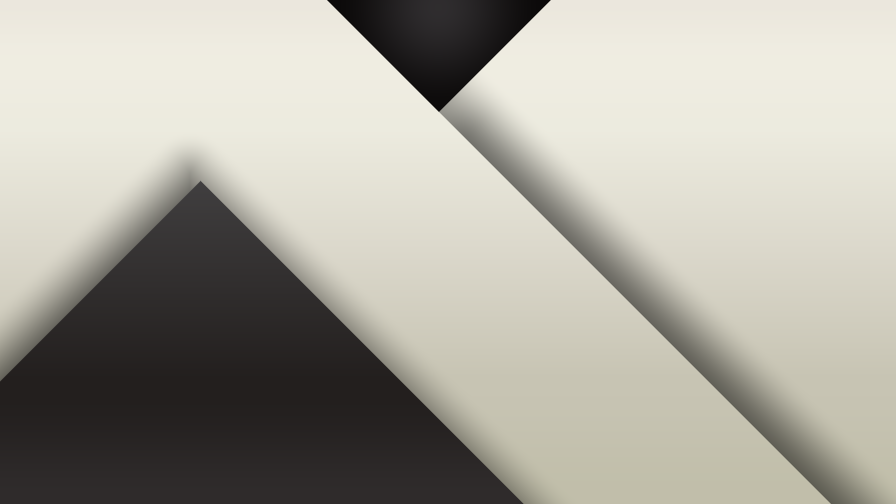
A WebGL 1 fragment shader for this background:

```glsl
precision highp float;
// Layered paper: pale sheets with a vertical gradient, a dark peak rising at
// the lower left and a dark notch at the top. Right-angled wedge distances
// give the 45 degree edges and their soft shadows.

uniform vec2 u_resolution;

#define PEAK_APEX vec2(0.398, 0.641)
#define NOTCH_APEX vec2(0.871, 0.778)
#define PEAK_SHADOW_SHIFT vec2(-0.005, 0.025)
#define PEAK_SHADOW_BLUR 0.085
#define PEAK_SHADOW_STRENGTH 0.70
#define FOLD_SHADOW_WIDTH 0.125
#define FOLD_SHADOW_STRENGTH 0.54
#define NOTCH_GLOW_CENTER vec2(0.870, 0.985)
#define NOTCH_GLOW_RADIUS 0.215

// Signed offsets from the falling (x) and rising (y) diagonals through an apex.
vec2 diagonalOffsets(vec2 p, vec2 apex) {
  vec2 q = p - apex;
  return vec2(q.x + q.y, q.y - q.x) * 0.70710678;
}

// Distance to the quadrant where both offsets are negative.
float wedgeDistance(vec2 offsets) {
  return length(max(offsets, 0.0)) + min(max(offsets.x, offsets.y), 0.0);
}

float coverage(float dist, float pixel) {
  return clamp(0.5 - dist / pixel, 0.0, 1.0);
}

// Cream, with its brightest band a little below the top.
vec3 paperColor(float y) {
  vec3 c = mix(vec3(0.755, 0.745, 0.665), vec3(0.780, 0.768, 0.702), smoothstep(0.0, 0.25, y));
  c = mix(c, vec3(0.858, 0.845, 0.795), clamp((y - 0.25) / 0.25, 0.0, 1.0));
  c = mix(c, vec3(0.926, 0.920, 0.873), clamp((y - 0.50) / 0.24, 0.0, 1.0));
  c = mix(c, vec3(0.938, 0.928, 0.884), smoothstep(0.74, 0.86, y));
  return mix(c, vec3(0.922, 0.906, 0.866), smoothstep(0.88, 1.0, y));
}

// Charcoal, darkest at a quarter of the height and lighter at the apex.
vec3 peakColor(float y) {
  vec3 c = mix(vec3(0.185, 0.170, 0.170), vec3(0.137, 0.122, 0.118), smoothstep(0.0, 0.22, y));
  return mix(c, vec3(0.252, 0.245, 0.248), clamp((y - 0.25) / 0.39, 0.0, 1.0));
}

vec3 notchColor(vec2 p) {
  float glow = 1.0 - smoothstep(0.0, NOTCH_GLOW_RADIUS, distance(p, NOTCH_GLOW_CENTER));
  return mix(vec3(0.045, 0.037, 0.037), vec3(0.185, 0.175, 0.182), glow);
}

void main() {
  float pixel = 1.0 / u_resolution.y;
  vec2 p = gl_FragCoord.xy * pixel;
  vec2 peak = diagonalOffsets(p, PEAK_APEX);
  vec2 notch = diagonalOffsets(p, NOTCH_APEX);

  vec3 color = paperColor(p.y);

  // Shadow of the diagonal sheet, softer towards the notch.
  float foldFade = 1.0 - smoothstep(-0.02, FOLD_SHADOW_WIDTH, notch.x);
  float foldStart = mix(0.75, 1.0, smoothstep(0.0, 0.08, -notch.y));
  float foldSide = coverage(-notch.x, pixel);
  color *= 1.0 - FOLD_SHADOW_STRENGTH * foldFade * foldStart * foldSide;

  // Shadow around the peak, thrown to the left.
  float shadowDistance = wedgeDistance(peak - PEAK_SHADOW_SHIFT);
  float peakFade = 1.0 - smoothstep(-PEAK_SHADOW_BLUR, PEAK_SHADOW_BLUR, shadowDistance);
  color *= 1.0 - PEAK_SHADOW_STRENGTH * peakFade;

  // Dark shapes on top.
  color = mix(color, notchColor(p), coverage(max(-notch.x, -notch.y), pixel));
  color = mix(color, peakColor(p.y), coverage(max(peak.x, peak.y), pixel));

  gl_FragColor = vec4(color, 1.0);
}
```
